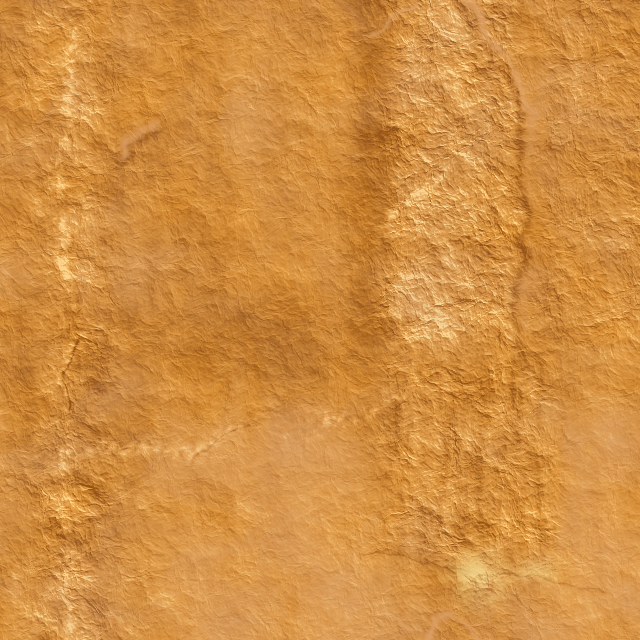
Give the GLSL for this texture, as a WebGL 2 fragment shader.

```glsl
#version 300 es
precision highp float;
uniform vec2 u_resolution;
out vec4 fragColor;

const vec3 CREVICE = vec3(0.58, 0.33, 0.11);
const vec3 OCHRE = vec3(0.81, 0.54, 0.235);
const vec3 SUNLIT = vec3(0.90, 0.655, 0.35);
const vec3 DUST = vec3(0.98, 0.83, 0.56);
const vec3 ROSE = vec3(0.87, 0.63, 0.40);
const vec3 MINERAL = vec3(0.97, 0.87, 0.58);
const float FLAKE_FREQ = 16.0;      // largest flakes per canvas
const float SMOOTH_RELIEF = 0.07;   // shading of the smooth plaster
const float ROUGH_RELIEF = 0.17;    // shading of the broken rock
const float LIGHT_STEP = 0.0014;
const vec2 LIGHT_DIR = vec2(0.45, 0.89);
const float BASE_TONE = 0.47;
const mat2 TURN = mat2(0.8, 0.6, -0.6, 0.8);

vec2 hash2(vec2 p) {
    vec3 q = fract(p.xyx * vec3(0.1031, 0.1030, 0.0973));
    q += dot(q, q.yzx + 33.33);
    return fract((q.xx + q.yz) * q.zy);
}

// Squared distance to the nearest scattered point
float cellular(vec2 p) {
    vec2 id = floor(p), f = fract(p);
    float nearest = 8.0;
    for (int k = 0; k < 9; k++) {
        vec2 cell = vec2(k % 3, k / 3) - 1.0;
        vec2 offset = cell + hash2(id + cell) - f;
        nearest = min(nearest, dot(offset, offset));
    }
    return nearest;
}

float layeredSines(vec2 p) {
    float sum = 0.0, amp = 0.6;
    for (int i = 0; i < 5; i++) {
        sum += amp * sin(p.x + 1.6 * sin(0.8 * p.y)) * cos(p.y + 1.6 * sin(0.9 * p.x));
        p = TURN * p * 1.87 + vec2(2.3, 5.1) + sum;
        amp *= 0.6;
    }
    return sum;
}

vec2 wobble(vec2 p, float freq) {
    return vec2(layeredSines(p * freq), layeredSines(p.yx * freq + 11.0)) / freq;
}

// Ridged flakes of several sizes over thin broken terraces
float relief(vec2 p) {
    vec2 q = p + 0.25 * wobble(p, 26.0);
    float height = 0.005 * smoothstep(-0.06, 0.06, layeredSines(q * 15.0));
    float freq = FLAKE_FREQ, weight = 0.5;
    for (int i = 0; i < 5; i++) {
        height += weight * cellular(q * freq) / freq;
        q = TURN * q + 1.7;
        freq *= 1.95;
        weight *= 1.22;
    }
    return height;
}

float bell(float d, float width) { return exp(-d * d / (width * width)); }

float stroke(vec2 p, vec2 a, vec2 b, float width) {
    vec2 ab = b - a;
    float along = clamp(dot(p - a, ab) / dot(ab, ab), 0.0, 1.0);
    return bell(length(p - a - ab * along), width);
}

float between(float lo, float hi, float soft, float v) {
    return smoothstep(lo - soft, lo + soft, v) * (1.0 - smoothstep(hi - soft, hi + soft, v));
}

void main() {
    vec2 uv = gl_FragCoord.xy / u_resolution;
    vec2 p = uv + 0.28 * wobble(uv, 16.0);
    float broad = layeredSines(uv * 9.0 + 4.0), drift = layeredSines(uv * 14.0 + 8.0);
    float mottle = layeredSines(uv * 38.0 + 1.0), speck = layeredSines(uv * 150.0);
    float streaks = layeredSines(vec2(uv.x * 75.0, uv.y * 13.0));
    float bands = layeredSines(vec2(uv.x * 24.0, uv.y * 3.0));

    // Broken rock: upright panel, left seam, streaked foot
    float upper = smoothstep(0.41, 0.5, p.y);
    float panel = between(0.60, 0.805, 0.025, p.x) * upper;
    float core = bell(p.x - 0.705, 0.07) * upper;
    float seam = bell(p.x - 0.115, 0.065) * (0.6 + 0.4 * smoothstep(0.36, 0.22, p.y));
    float foot = between(0.61, 0.86, 0.03, p.x) * between(0.13, 0.45, 0.04, p.y);
    float rough = max(max(panel, seam), max(0.7 * foot, 0.5 * smoothstep(0.82, 0.86, p.x) * upper));
    rough = clamp(rough + 0.3 * mottle, 0.0, 1.0);

    // Raking light over the relief
    float slope = (relief(uv) - relief(uv + LIGHT_DIR * LIGHT_STEP)) / LIGHT_STEP;
    float tone = BASE_TONE + clamp(slope, -3.0, 3.0) * mix(SMOOTH_RELIEF, ROUGH_RELIEF, rough);

    // Stains and weathering
    tone += 0.1 * broad + 0.06 * mottle + 0.05 * speck + 0.08 * bands + (0.03 + 0.16 * foot) * streaks;
    tone -= 0.2 * bell(p.x - 0.58, 0.035) * upper;
    tone -= 0.12 * bell(p.y - 0.47, 0.07) * between(0.1, 0.6, 0.04, p.x);
    float plaster = smoothstep(0.42, 0.3, p.y) * max(between(0.25, 0.57, 0.05, p.x), smoothstep(0.83, 0.9, p.x));
    tone += 0.1 * plaster + core * (0.1 + 0.15 * mottle) + seam * (0.04 + 0.2 * mottle);

    // Pale veins and thin crevices
    float vein = stroke(p, vec2(0.10, 0.29), vec2(0.31, 0.29), 0.010);
    vein = max(vein, stroke(p, vec2(0.31, 0.285), vec2(0.40, 0.34), 0.014));
    vein = max(vein, stroke(p, vec2(0.45, 0.31), vec2(0.58, 0.36), 0.014));
    vein = max(vein, stroke(p, vec2(0.60, 0.655), vec2(0.69, 0.72), 0.014));
    vein = max(vein, 0.8 * bell(p.x - 0.104, 0.009));
    tone += 0.35 * vein * clamp(0.6 + mottle + speck, 0.0, 1.0);
    float crack = stroke(p, vec2(0.108, 0.36), vec2(0.109, 0.46), 0.0025);
    crack = max(crack, 0.7 * stroke(p, vec2(0.31, 0.277), vec2(0.39, 0.328), 0.002));
    tone -= 0.45 * max(crack, 0.6 * stroke(p, vec2(0.58, 0.135), vec2(0.95, 0.08), 0.002));

    // Raised lips: long arch, its left end, a shelf and a low dome
    float arch = p.x - 0.827 + 0.095 * pow(smoothstep(0.75, 1.02, p.y), 1.6);
    float lip = bell(arch, 0.007) * mix(0.3, 1.0, smoothstep(0.72, 0.86, p.y)) * upper;
    lip = max(lip, stroke(p, vec2(0.575, 0.95), vec2(0.655, 1.0), 0.005));
    lip = max(lip, stroke(p, vec2(0.195, 0.757), vec2(0.243, 0.82), 0.006));
    lip = max(lip, bell(length(p - vec2(0.705, -0.015)) - 0.052, 0.006));
    tone -= 0.25 * max(upper * bell(arch + 0.014, 0.008), stroke(p, vec2(0.19, 0.744), vec2(0.25, 0.807), 0.007));

    // Colour ramp, hue drift and mineral patches
    vec3 color = mix(CREVICE, OCHRE, clamp(tone / 0.45, 0.0, 1.0));
    color = mix(color, SUNLIT, clamp((tone - 0.45) / 0.3, 0.0, 1.0));
    color = mix(color, DUST, clamp((tone - 0.75) / 0.3, 0.0, 1.0));
    color += vec3(-0.02, 0.0, 0.04) * (drift + 0.5 * core + 0.2 * speck);
    color = mix(color, ROSE, clamp(0.7 * lip + 0.25 * plaster + 0.25 * drift * (1.0 - core), 0.0, 1.0));
    float patches = bell(length((p - vec2(0.755, 0.10)) * vec2(1.0, 1.5)), 0.047);
    patches = max(patches, 0.65 * bell(length((p - vec2(0.845, 0.105)) * vec2(1.0, 1.6)), 0.03));
    color = mix(color, MINERAL, patches * clamp(0.7 + 0.6 * mottle + 0.15 * slope, 0.0, 0.9));
    fragColor = vec4(clamp(color, 0.0, 1.0), 1.0);
}
```
